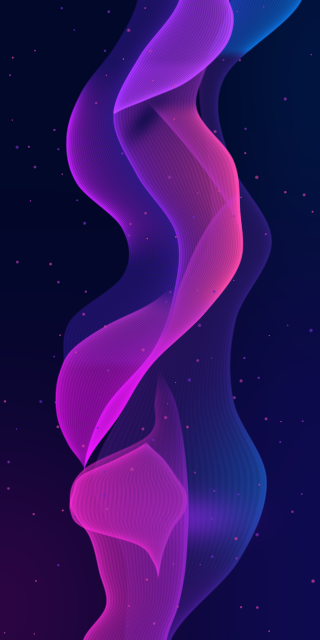
Reproduce this background procedurally as a Shadertoy shader.

```glsl
// Translucent silk ribbons in violet and pink drifting down a navy sky with sparks.
// Each ribbon fills the gap between two smooth splines x(height), with fine threads
// and glowing rims; canvas units run from 0 to 1 across and from 0 to 2 upward.

float hash(vec2 p) {
  vec3 q = fract(p.xyx * vec3(.1031, .103, .0973));
  q += dot(q, q.yzx + 33.33);
  return fract((q.x + q.y) * q.z);
}

// Catmull-Rom spline through evenly spaced knots, from top to bottom
float curve(float h, float top, float bottom, float k[9]) {
  float t = clamp((top - h) / (top - bottom), 0., 1.) * 8.;
  int i = min(int(t), 7);
  float f = t - float(i), a = k[max(i - 1, 0)], b = k[i], c = k[i + 1], d = k[min(i + 2, 8)];
  return b + .5 * f * (c - a + f * (2. * a - 5. * b + 4. * c - d + f * (3. * (b - c) + d - a)));
}

float span(float h, float low, float high, float soft) {
  return smoothstep(low - soft, low + soft, h) * (1. - smoothstep(high - soft, high + soft, h));
}

float glow(vec2 p, vec2 center, vec2 size) {
  vec2 d = (p - center) / size;
  return exp(-dot(d, d));
}

// Sheet between edges l and r; rim sets the shine of each edge
void ribbon(inout vec3 col, float x, float l, float r, vec3 tintL, vec3 tintR, float alpha, vec2 rim) {
  float aa = 1. / iResolution.x;
  vec2 slope = dFdy(vec2(l, r)) * iResolution.y * .5;
  vec2 d = vec2(x - l, r - x) / sqrt(1. + slope * slope);
  vec2 cover = smoothstep(-aa, aa, d);
  float inside = cover.x * cover.y * alpha;
  float u = clamp((x - l) / max(r - l, .002), 0., 1.);
  float threads = sin(u * 170.) * smoothstep(.03, .2, r - l);
  vec3 tint = mix(tintL, tintR, u) * (1. + .06 * threads);
  col = mix(col, tint, inside * (.78 + .22 * pow(abs(2. * u - 1.), 2.)));
  vec2 shine = rim * exp(-max(d, 0.) * 85.);
  col += inside * (shine.x * tintL + shine.y * tintR);
}

void mainImage(out vec4 fragColor, in vec2 fragCoord) {
  vec2 p = fragCoord / iResolution.xy * vec2(1, 2);
  float x = p.x, h = p.y;
  vec3 violet = vec3(.6, .16, .66), pink = vec3(.88, .25, .58);

  // Night sky
  vec3 col = mix(vec3(.035, .02, .2), vec3(.005, .03, .16), smoothstep(.3, 1.6, h));
  col = mix(col, vec3(.055, .04, .31), smoothstep(.3, 1., x) * (1. - smoothstep(.4, 1.7, h)));
  col += vec3(0, .05, .09) * glow(p, vec2(1, 1.75), vec2(.3, .6));
  col += vec3(.13, 0, .06) * glow(p, vec2(0, .1), vec2(.4, .5));

  // Spines of the main ribbon
  float fold = curve(h, 2., .542, float[](.56, .432, .354, .427, .549, .544, .479, .328, .263));
  float flank = curve(h, 1.818, .542, float[](.651, .615, .729, .75, .75, .638, .474, .372, .266));

  // Outer veil, blue at the top and at the lower bulge
  float l = curve(h, 2., 0., float[](.72, .625, .65, .65, .52, .4, .29, .39, .39));
  float r = curve(h, 2., 0., float[](.943, .698, .719, .849, .737, .729, .833, .747, .534));
  float crown = smoothstep(1.81, 1.85, h);
  vec3 edge = mix(vec3(.19, .11, .46), vec3(.04, .36, .7), crown);
  edge = mix(edge, vec3(.1, .34, .7), glow(p, vec2(.8, .48), vec2(.3, .22)));
  edge = mix(edge, vec3(.3, .1, .58), 1. - smoothstep(0., .3, h));
  ribbon(col, x, l, r, mix(vec3(.23, .09, .45), vec3(.12, .24, .72), crown), edge,
    mix(.68, .92, crown), vec2(0, .4));
  col += vec3(.25, .03, .3) * glow(p, vec2(.58, .38), vec2(.16, .07));

  // Indigo back sheet with a lit left edge
  l = curve(h, 2., .854, float[](.43, .36, .255, .208, .24, .383, .385, .219, .198));
  float lit = span(h, 1.25, 1.71, .1);
  ribbon(col, x, l, fold, mix(vec3(.12, .07, .42), vec3(.58, .09, .75), lit),
    vec3(.2, .1, .56), .9 * span(h, .86, 2.2, .02), vec2(.6 * lit, 0));

  // Main ribbon, violet inside and pink along its flank
  edge = mix(vec3(.4, .13, .55), pink, span(h, .9, 1.58, .15));
  ribbon(col, x, fold, flank, vec3(.4, .11, .66), edge, .88 * span(h, .545, 1.8, .02), vec2(.6, .25));

  // Shadow under the top fold
  vec2 q = mat2(.77, .64, -.64, .77) * (p - vec2(.455, 1.628));
  col = mix(col, vec3(.07, .05, .3), .85 * glow(q, vec2(0), vec2(.033, .085)) * smoothstep(0., .03, x - fold));

  // Pink panels over the flank
  l = mix(.745, .46, pow(clamp((h - 1.284) / .398, 0., 1.), 1.3));
  ribbon(col, x, l, flank, violet, pink, .5 * span(h, 1.29, 1.66, .03), vec2(.4));
  l = curve(h, 1.401, .906, float[](.74, .682, .64, .607, .581, .557, .542, .521, .49));
  ribbon(col, x, l, flank, violet, pink, .6 * span(h, .91, 1.39, .02), vec2(.25));

  // Lilac fold at the top
  r = curve(h, 2., 1.643, float[](.716, .729, .727, .711, .677, .628, .563, .456, .357));
  ribbon(col, x, fold, r, vec3(.54, .16, .84), vec3(.62, .22, .86), .95 * span(h, 1.645, 2.2, .005), vec2(.3));

  // Magenta sweep to the left, creased along the fold
  l = curve(h, 1.128, .536, float[](.552, .474, .328, .224, .185, .174, .182, .214, .263));
  vec3 magenta = mix(vec3(.78, .06, .82), violet, smoothstep(.75, 1.05, h));
  ribbon(col, x, l, flank, magenta, magenta, .8 * span(h, .54, 1.06, .05), vec2(.3));
  ribbon(col, x, fold, flank, magenta * 1.1, magenta, .6 * span(h, .545, .95, .04), vec2(.2));

  // Rose train, thin where it starts, and its bright diamond
  l = curve(h, .854, 0., float[](.495, .484, .464, .263, .219, .281, .31, .331, .26));
  r = curve(h, .854, 0., float[](.5, .547, .57, .583, .589, .586, .578, .557, .521));
  ribbon(col, x, l, r, vec3(.72, .12, .62), vec3(.5, .12, .66),
    mix(.85, .3, smoothstep(.35, .75, h)) * span(h, -.2, .8, .06), vec2(.4));
  l = curve(h, .62, .19, float[](.458, .365, .253, .227, .219, .26, .43, .479, .495));
  r = curve(h, .62, .19, float[](.458, .51, .549, .581, .578, .542, .518, .503, .495));
  ribbon(col, x, l, r, vec3(.82, .14, .7), violet, .7 * span(h, .195, .615, .01), vec2(.3));

  // Scattered sparks
  vec2 cell = floor(p * 14.), offset = .2 + .6 * vec2(hash(cell), hash(cell + 11.));
  float radius = .002 + .003 * hash(cell + 23.), d = length(fract(p * 14.) - offset) / 14.;
  float spark = step(.7, hash(cell + 51.)) * (1. - smoothstep(radius * .4, radius * 1.6, d));
  col = mix(col, mix(vec3(.35, .15, .75), pink, hash(cell + 71.)), .75 * spark);
  fragColor = vec4(col, 1);
}
```
